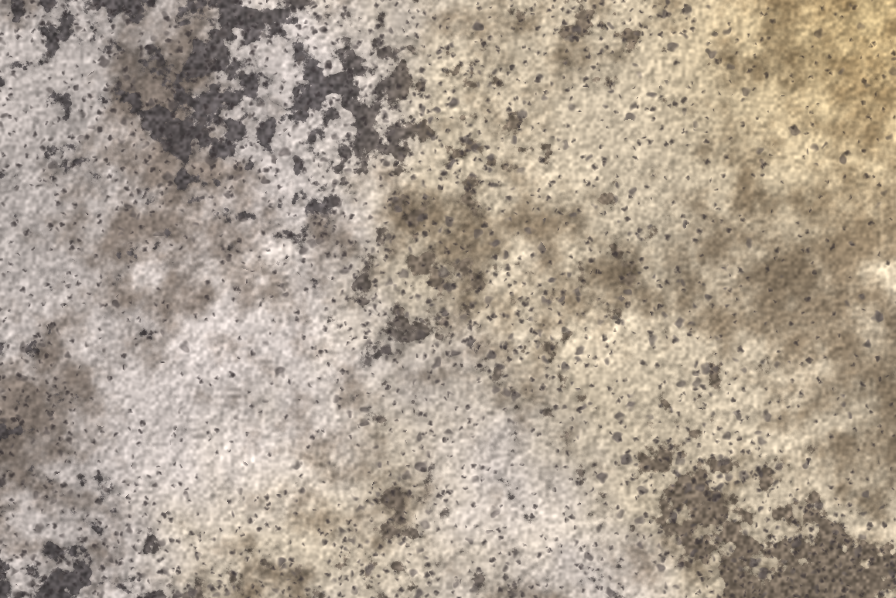
Reproduce this texture procedurally as a Shadertoy shader.

```glsl
// Weathered plaster wall: pale rough render, cool on the left and warm on the right.
// Layered value noise gives relief, brown stains and dark crust in ragged clusters;
// jittered cells scatter small pits and grains over the surface.

float hash(vec2 c) {
    vec3 q = fract(c.xyx * 0.1031);
    q += dot(q, q.yzx + 33.33);
    return fract((q.x + q.y) * q.z);
}

float noise(vec2 p) {
    vec2 cell = floor(p), f = fract(p);
    f = f * f * (3.0 - 2.0 * f);
    float low = mix(hash(cell), hash(cell + vec2(1, 0)), f.x);
    float high = mix(hash(cell + vec2(0, 1)), hash(cell + vec2(1, 1)), f.x);
    return mix(low, high, f.y);
}

float fbm(vec2 p) {
    float sum = 0.0, weight = 0.5;
    for (int i = 0; i < 5; i++) {
        sum += weight * noise(p);
        p = mat2(1.6, 1.2, -1.2, 1.6) * p + 17.3;
        weight *= 0.53;
    }
    return sum;
}

// Height of the rough surface, from lumps down to sand grains
float height(vec2 p) {
    return 0.5 * noise(p * 42.0) + 0.5 * noise(p.yx * 83.0 + 9.0)
         + 0.38 * noise(p * 150.0 + 31.0);
}

// Ragged round spots; share is the fraction of cells that hold one
float spots(vec2 p, float scale, float share) {
    vec2 q = p * scale;
    q += 0.45 * (vec2(noise(q * 2.1), noise(q * 2.1 + 50.0)) - 0.5);
    vec2 cell = floor(q);
    float soft = 0.003 * scale, cover = 0.0;
    for (int y = -1; y <= 1; y++)
    for (int x = -1; x <= 1; x++) {
        vec2 id = cell + vec2(x, y);
        vec2 centre = id + vec2(hash(id + 3.7), hash(id + 71.2));
        float radius = mix(0.14, 0.42, pow(hash(id + 23.9), 2.0));
        float spot = 1.0 - smoothstep(radius - soft, radius + soft, length(q - centre));
        cover = max(cover, spot * step(hash(id + 140.5), share));
    }
    return cover;
}

void mainImage(out vec4 fragColor, in vec2 fragCoord) {
    vec2 p = fragCoord / iResolution.y;
    float aspect = iResolution.x / iResolution.y;
    float across = p.x / aspect;

    // Broad fields: decay is stronger toward the top and bottom
    float decay = fbm(p * 2.7 + vec2(4.3, 8.1)) + 0.5 * pow(p.y - 0.5, 2.0);
    float drift = fbm(p * 2.2 + 27.0);
    float warmth = smoothstep(0.1, 0.75, across + 1.3 * (drift - 0.5));

    // Pale plaster with blotchy tone
    vec3 wall = mix(vec3(0.83, 0.79, 0.77), vec3(0.83, 0.77, 0.675), warmth);
    wall *= 0.84 + 0.32 * fbm(p * 9.0 + 61.0);

    // Soft brown stains, broken up by finer grain
    float stain = smoothstep(0.47, 0.75, 0.65 * fbm(p * 3.6 + 90.0) + 0.4 * fbm(p * 24.0));
    wall = mix(wall, wall * vec3(0.66, 0.63, 0.60), stain);

    // Relief lit from the upper left
    vec2 lit = vec2(-0.0019, 0.0022);
    float relief = height(p - lit) - height(p + lit);
    float grain = noise(p * 175.0 + 12.0) - 0.5;
    wall *= 1.0 + 0.40 * relief + 0.24 * grain;

    // Dark crust: sharp flakes gathered where the wall has decayed
    float crustField = fbm(p * 36.0 + 5.0) + 1.3 * decay;
    float crust = smoothstep(1.37, 1.47, crustField);
    float halo = smoothstep(1.16, 1.44, crustField);
    vec3 crustColor = mix(vec3(0.32, 0.30, 0.305), vec3(0.45, 0.40, 0.35), warmth);
    crustColor *= 1.0 + 0.55 * relief + 0.5 * grain;
    wall *= 1.0 - 0.14 * halo;
    wall = mix(wall, crustColor, 0.88 * crust);

    // Scattered grains and small black pits
    float share = clamp(0.15 + 1.1 * (decay - 0.5), 0.05, 0.45);
    float grains = spots(p, 52.0, share) * (0.45 + 0.4 * noise(p * 30.0));
    float pits = spots(p + 6.4, 98.0, 0.6 * share + 0.05);
    wall = mix(wall, vec3(0.36, 0.33, 0.325) * (1.0 + 0.6 * relief), grains);
    wall = mix(wall, vec3(0.23, 0.205, 0.21), 0.75 * pits);

    // Golden upper right corner and slightly dim left edge
    float glow = 1.0 - smoothstep(0.0, 0.55, length(p - vec2(aspect, 1.0)));
    wall *= mix(vec3(1.0), vec3(1.10, 1.05, 0.90), glow);
    wall *= 0.91 + 0.09 * smoothstep(0.0, 0.3, across);

    fragColor = vec4(clamp(wall, 0.0, 1.0), 1.0);
}
```
